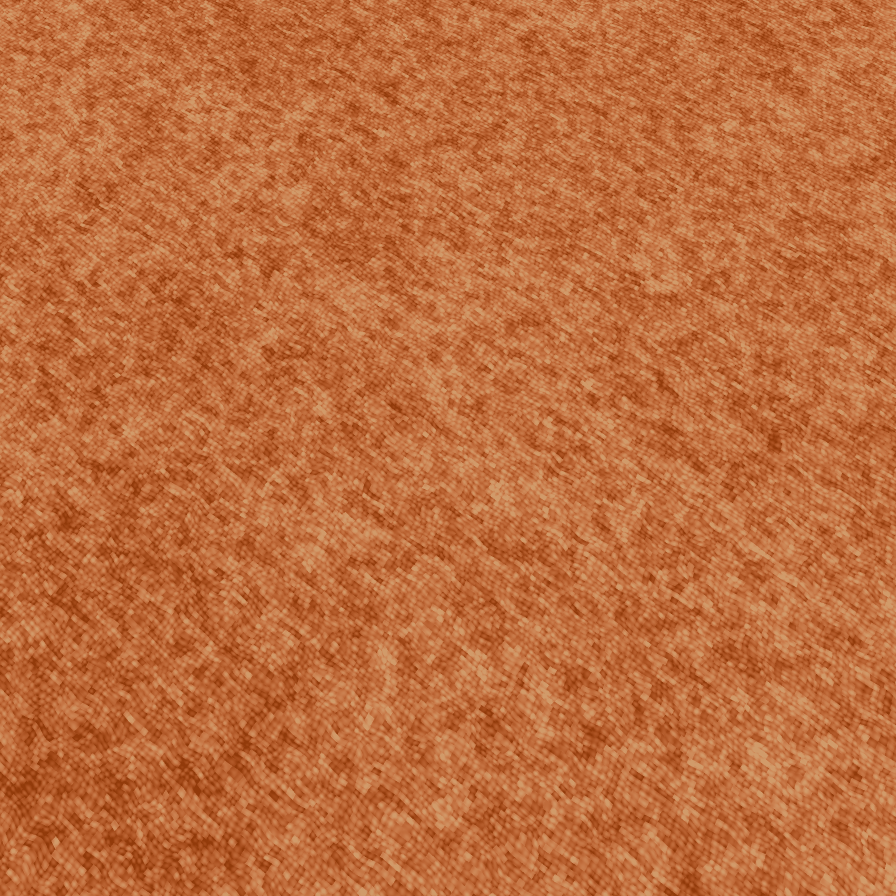
This texture is drawn by a WebGL 2 fragment shader. Its source:

```glsl
#version 300 es
precision highp float;
// Orange woven upholstery receding in soft perspective.
// Irregular staggered stitches carry short runs of yarn tone over faint mottled patches;
// the resulting scalar tone is looked up in a dark-to-light colour ramp.

#define STITCHES vec2(140.0, 200.0) // stitches per canvas, along and across the yarn
#define YARN_ANGLE -0.62            // yarn direction in radians
#define PERSPECTIVE 0.5             // how strongly the cloth recedes upwards
#define MEAN_TONE 0.57
#define CONTRAST 1.12
#define RELIEF 0.26                 // light crown against dark gap of a stitch
#define STITCH_VARIATION 0.25
#define RUN_STRENGTH 0.29           // short streaks along the yarn
#define CROSS_STRENGTH 0.13         // streaks across the yarn
#define FUZZ 0.17                   // loose fibre grain
#define MOTTLE 0.10
#define SAMPLES 2                   // antialiasing grid per axis

uniform vec2 u_resolution;
out vec4 fragColor;

const float TAU = 6.2831853;

// Integer hash of a lattice point, from -1 to 1.
float hash(vec2 cell) {
    uvec2 k = uvec2(ivec2(cell) + 32768);
    uint h = k.x * 1597334677u ^ k.y * 3812015801u;
    h = (h ^ (h >> 16)) * 2246822519u;
    h = (h ^ (h >> 13)) * 3266489917u;
    h ^= h >> 16;
    return float(h >> 8) / 8388608.0 - 1.0;
}

// Smooth value noise, from -1 to 1.
float noise(vec2 p) {
    vec2 i = floor(p);
    vec2 f = fract(p);
    f = f * f * (3.0 - 2.0 * f);
    return mix(mix(hash(i), hash(i + vec2(1, 0)), f.x),
               mix(hash(i + vec2(0, 1)), hash(i + vec2(1, 1)), f.x), f.y);
}

// Canvas position to yarn-aligned cloth position.
vec2 clothPosition(vec2 uv) {
    vec2 q = (uv - 0.5) / (1.0 - PERSPECTIVE * (uv.y - 0.5));
    float c = cos(YARN_ANGLE), s = sin(YARN_ANGLE);
    return vec2(c * q.x + s * q.y, c * q.y - s * q.x);
}

// Tone of the individual stitches and of the runs they form.
float weave(vec2 cloth) {
    vec2 wobble = vec2(noise(cloth * 61.0 + 80.0), noise(cloth * 53.0 - 60.0));
    vec2 grid = (cloth + 0.0028 * wobble) * STITCHES;
    float row = floor(grid.y);
    grid.x += 0.37 * row + 0.4 * hash(vec2(row, 911.0));
    vec2 id = floor(grid);
    vec2 jitter = vec2(hash(id + 500.0), hash(id - 700.0));
    vec2 local = fract(grid) - 0.5 + 0.16 * jitter;

    // Remove the stagger so runs follow the cloth rather than the twill.
    vec2 place = vec2(id.x - 0.37 * row, row);
    float crown = 0.5 * (cos(TAU * local.x) + cos(TAU * local.y));
    float run = noise(place * vec2(0.42, 0.9) + 37.0);
    float crossRun = noise(place * vec2(0.8, 0.2) - 51.0);
    float fibre = noise(cloth * vec2(170.0, 330.0) + 400.0);
    return RELIEF * crown * (1.0 + 0.5 * jitter.x)
         + STITCH_VARIATION * hash(id + 300.0) + FUZZ * fibre
         + RUN_STRENGTH * run + CROSS_STRENGTH * crossRun;
}

// Brushed patches at several sizes, with ragged outlines.
float patches(vec2 cloth) {
    vec2 ragged = vec2(noise(cloth * 70.0 - 200.0), noise(cloth * 70.0 + 260.0));
    vec2 p = cloth + 0.009 * ragged;
    return MOTTLE * (0.75 * noise(p * vec2(11.0, 15.0) + 11.0)
                   + noise(p * vec2(40.0, 26.0) + 140.0)
                   + 0.9 * noise(p * vec2(48.0, 75.0) - 310.0)
                   + 0.4 * noise(cloth * 4.0 - 23.0));
}

// Broad light: shaded lower left corner, paler upper left and right.
float lighting(vec2 uv) {
    float shade = 1.0 - smoothstep(0.0, 0.5, length(uv));
    float sheen = 1.0 - smoothstep(0.0, 0.45, distance(uv, vec2(0.0, 1.0)));
    return 0.1 * sheen - 0.13 * shade + 0.04 * (uv.x - 0.5);
}

vec3 ramp(float tone) {
    tone = clamp(tone, -0.15, 1.2);
    vec3 color = mix(vec3(0.62, 0.27, 0.08), vec3(0.81, 0.55, 0.36), tone);
    color.r += 0.12 * tone * (1.0 - tone);
    return color;
}

vec3 fabric(vec2 uv) {
    vec2 cloth = clothPosition(uv);
    float variation = weave(cloth) + patches(cloth) + lighting(uv);
    return ramp(MEAN_TONE + CONTRAST * variation);
}

void main() {
    float side = min(u_resolution.x, u_resolution.y);
    vec3 sum = vec3(0.0);
    for (int j = 0; j < SAMPLES; j++) {
        for (int i = 0; i < SAMPLES; i++) {
            vec2 offset = (vec2(i, j) + 0.5) / float(SAMPLES) - 0.5;
            sum += fabric((gl_FragCoord.xy + offset) / side);
        }
    }
    fragColor = vec4(sum / float(SAMPLES * SAMPLES), 1.0);
}
```
